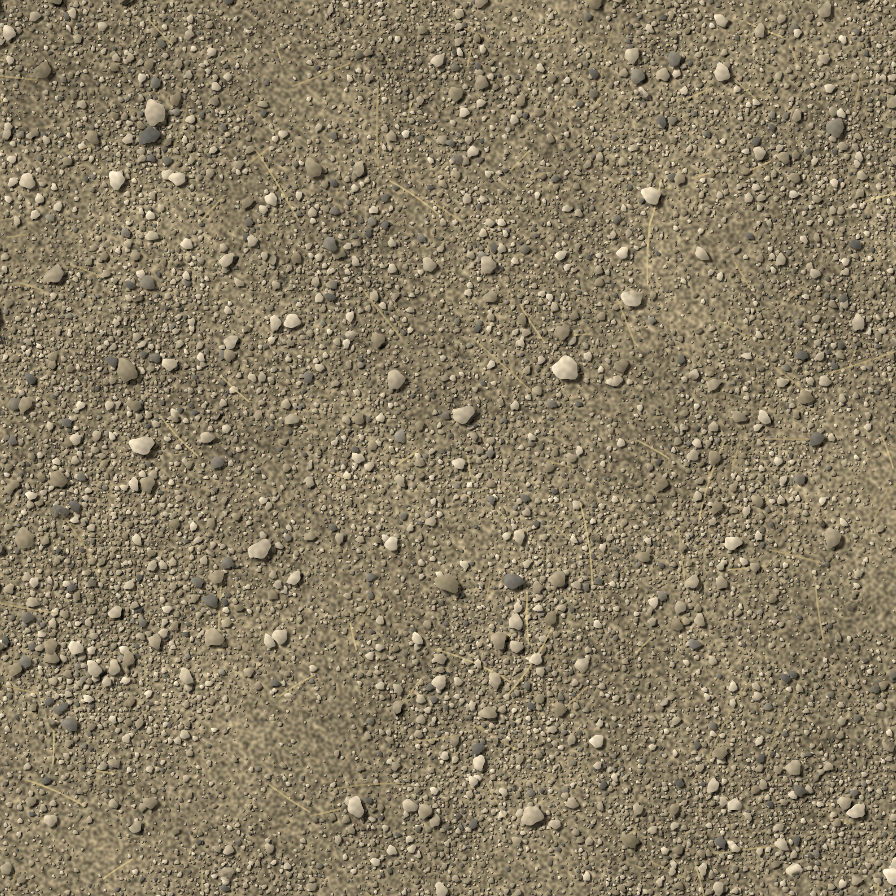
Write a WebGL 2 fragment shader that draws this texture.

```glsl
#version 300 es
precision highp float;

uniform vec2 u_resolution;
out vec4 fragColor;

const vec3 SOIL = vec3(0.55, 0.50, 0.395);
const vec3 TAN = vec3(0.56, 0.51, 0.405);
const vec3 CREAM = vec3(0.86, 0.80, 0.69);
const vec3 SLATE = vec3(0.40, 0.39, 0.36);
const vec3 STRAW = vec3(0.78, 0.70, 0.49);
const vec3 SHADOW = vec3(0.37, 0.36, 0.34);   // multiplier inside cast shadows
const vec2 LIGHT = vec2(-0.78, 0.62);         // direction towards the sun
const float SHADOW_REACH = 0.6;               // in stone radii
const float RELIEF = 0.30;                    // light to dark across a stone
const float GRAIN = 0.5;                      // contrast of the fine soil
const float PATCH_SCALE = 4.5;
const float PATCH_STRENGTH = 0.75;
const float STRAW_CELLS = 15.0;
const float STRAW_DENSITY = 0.42;
const float STRAW_WIDTH = 0.0009;

vec4 hash4(vec2 cell, float seed) {
    vec4 p = fract(vec4(cell.xyx, cell.y + seed) * vec4(0.1031, 0.1030, 0.0973, 0.1099) + seed * 0.137);
    p += dot(p, p.wzxy + 33.33);
    return fract((p.xxyz + p.yzzw) * p.zywx);
}

vec2 gradient(vec2 cell) {
    float angle = 6.2832 * hash4(cell, 3.0).x;
    return vec2(cos(angle), sin(angle));
}

float gradientNoise(vec2 p) {
    vec2 i = floor(p), f = p - i;
    vec2 w = f * f * f * (f * (f * 6.0 - 15.0) + 10.0);
    vec2 e = vec2(1.0, 0.0);
    float bottom = mix(dot(gradient(i), f), dot(gradient(i + e), f - e), w.x);
    float top = mix(dot(gradient(i + e.yx), f - e.yx), dot(gradient(i + 1.0), f - 1.0), w.x);
    return mix(bottom, top, w.y);
}

mat2 rotation(float angle) {
    float c = cos(angle), s = sin(angle);
    return mat2(c, s, -s, c);
}

// Distance from the centre of a lumpy, stretched pebble
float pebbleDistance(vec2 q, vec4 shape) {
    q = rotation(6.2832 * shape.w) * q;
    q.y *= mix(1.05, 1.55, shape.z);
    float angle = atan(q.y, q.x + 1e-5);
    float lumps = 0.10 * sin(3.0 * angle + 20.0 * shape.x) + 0.06 * sin(5.0 * angle + 30.0 * shape.y);
    return length(q) * (1.0 + lumps);
}

// One size class of stones with their cast shadows
vec3 addStones(vec3 ground, vec2 uv, float cells, float density, vec2 radii, float seed) {
    vec2 p = uv * cells;
    float edge = 0.7 * cells / u_resolution.y;
    float shade = 0.0, cover = 0.0;
    vec3 stone = ground;
    float patches = gradientNoise(uv * PATCH_SCALE + 11.0)
                  + 0.5 * gradientNoise(uv * PATCH_SCALE * 3.1 + 29.0);
    float localDensity = density * (1.0 + 2.0 * PATCH_STRENGTH * patches);
    for (int j = -1; j <= 1; j++)
    for (int i = -1; i <= 1; i++) {
        vec2 cell = floor(p) + vec2(i, j);
        vec4 place = hash4(cell, seed);
        // Stones shrink away where the density falls below their threshold
        float presence = smoothstep(0.0, 0.02, localDensity - place.z);
        if (presence <= 0.0) continue;

        vec4 shape = hash4(cell, seed + 7.0);
        vec2 q = p - cell - 0.2 - 0.6 * place.xy;
        float radius = mix(radii.x, radii.y, shape.x * shape.x) * sqrt(presence);
        float inside = 1.0 - smoothstep(radius - edge, radius + edge, pebbleDistance(q, shape));
        float shadowDistance = pebbleDistance(q + LIGHT * radius * SHADOW_REACH, shape);
        float shadow = 1.0 - smoothstep(radius * 0.75, radius * 1.15 + 0.5 * edge, shadowDistance);
        shade = max(shade, shadow * presence);

        vec3 tint = mix(TAN, CREAM, shape.y);
        tint = mix(tint, SLATE, step(0.86, place.w) * (0.5 + 0.5 * shape.z));
        float lit = 0.97 + RELIEF * clamp(dot(q, LIGHT) / radius, -1.2, 1.0);
        inside *= presence;
        stone = mix(stone, tint * lit, inside);
        cover = max(cover, inside);
    }
    return mix(ground * mix(vec3(1.0), SHADOW, shade), stone, cover);
}

// Thin, slightly bent dry stalks
vec3 addStraw(vec3 ground, vec2 uv) {
    vec2 p = uv * STRAW_CELLS;
    float pixel = STRAW_CELLS / u_resolution.y;
    float width = STRAW_WIDTH * STRAW_CELLS;
    for (int j = -1; j <= 1; j++)
    for (int i = -1; i <= 1; i++) {
        vec2 cell = floor(p) + vec2(i, j);
        vec4 h = hash4(cell, 51.0);
        if (h.z > STRAW_DENSITY) continue;
        vec2 q = rotation(6.2832 * h.w) * (p - cell - h.xy);
        q.y += 0.25 * (h.x - 0.5) * q.x * q.x;
        float halfLength = mix(0.15, 0.8, h.y * h.y);
        float d = length(vec2(max(abs(q.x) - halfLength, 0.0), q.y));
        float stalk = 1.0 - smoothstep(width - 0.5 * pixel, width + 0.6 * pixel, d);
        ground = mix(ground, STRAW * (0.85 + 0.25 * h.x), 0.75 * stalk);
    }
    return ground;
}

void main() {
    vec2 uv = gl_FragCoord.xy / u_resolution.y;
    vec2 turned = rotation(0.6) * uv + 3.0;
    // Soil: broad tone changes and fine grit
    float broad = gradientNoise(uv * 6.0 + 5.0) + 0.6 * gradientNoise(uv * 21.0);
    float grit = gradientNoise(turned * 215.0) + 0.7 * gradientNoise(turned * 97.0 + 17.0);
    vec3 color = SOIL * (1.0 + 0.12 * broad + GRAIN * grit);
    // Stones from the finest to the largest
    for (int k = 0; k < 5; k++) {
        float size = float(k);
        float cells = 205.0 * pow(0.6, size);
        float density = 0.52 * exp(-0.11 * size * size);
        vec2 radii = vec2(0.22, 0.47 - 0.02 * size);
        if (k == 3) color = addStraw(color, uv);
        color = addStones(color, uv, cells, density, radii, 1.0 + 11.0 * size);
    }
    // Surface roughness shared by stones and soil
    color *= 1.0 + 0.16 * gradientNoise(turned * 170.0 + 41.0) + 0.08 * broad;
    fragColor = vec4(clamp(color, 0.0, 1.0), 1.0);
}
```
